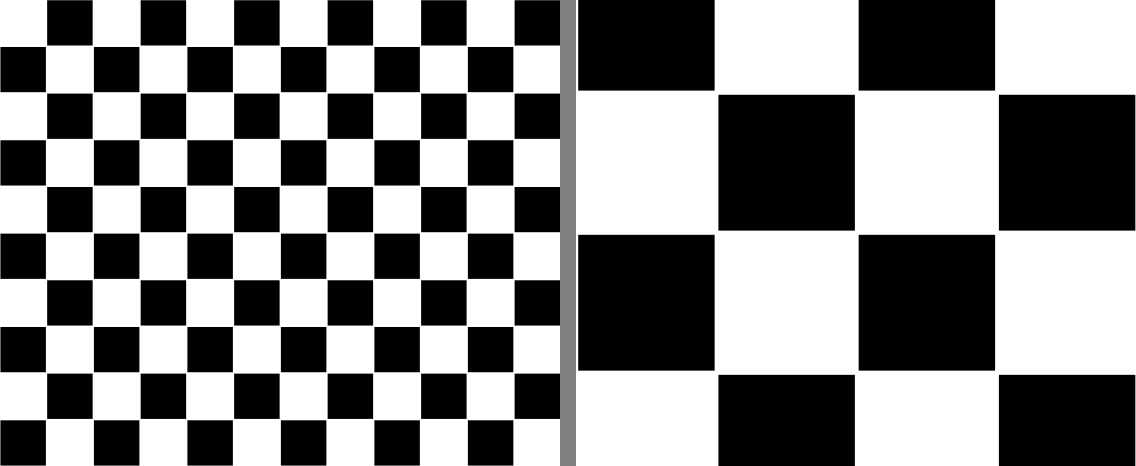
Left, the full canvas; right, a detail of the centre.
Give the GLSL for this pattern, as a WebGL 2 fragment shader.

```glsl
#version 300 es
precision highp float;
// Black and white checkerboard, about 12 cells across and 10 down.
// Each black square is slightly smaller than its cell, so thin white
// gaps part the corners; edges are smoothed by box coverage.

uniform vec2 u_resolution;
out vec4 fragColor;

const vec3 WHITE = vec3(1.0);
const vec3 BLACK = vec3(0.0);

// Cells per canvas width and height
const vec2 CELL_COUNT = vec2(11.98, 9.984);

// Corners of the black square inside its unit cell
const vec2 SQUARE_MIN = vec2(0.009, 0.005);
const vec2 SQUARE_MAX = vec2(0.982, 0.975);

// Smoothed coverage of an axis-aligned box
float boxCoverage(vec2 p, vec2 lo, vec2 hi, vec2 pixel) {
    vec2 enter = clamp((p - lo) / pixel + 0.5, 0.0, 1.0);
    vec2 leave = clamp((hi - p) / pixel + 0.5, 0.0, 1.0);
    vec2 inside = enter * leave;
    return inside.x * inside.y;
}

// 1.0 on cells whose column and row sum to an odd number
float oddCell(vec2 cell) {
    return mod(cell.x + cell.y, 2.0);
}

void main() {
    // Cell grid anchored at the upper left corner
    vec2 uv = gl_FragCoord.xy / u_resolution;
    vec2 grid = vec2(uv.x, 1.0 - uv.y) * CELL_COUNT;
    vec2 pixel = CELL_COUNT / u_resolution;

    float square = boxCoverage(fract(grid), SQUARE_MIN, SQUARE_MAX, pixel);
    float ink = square * oddCell(floor(grid));

    fragColor = vec4(mix(WHITE, BLACK, ink), 1.0);
}
```
